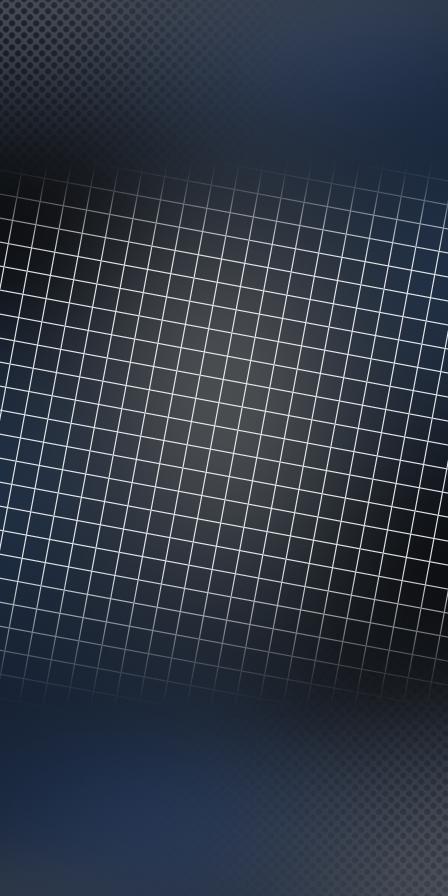
This background is drawn by a Shadertoy shader. Its source:

```glsl
// A dark navy backdrop with soft blue, black and grey glows, a tilted white
// line grid fading at its top and bottom, and halftone dots in two corners.
// Layers are Gaussian glows and repeated distance fields, in canvas widths.

#define GRID_TILT 0.183
#define GRID_PITCH 0.0527
#define GRID_WIDTH 0.0026
#define GRID_ANCHOR vec2(0.3333, 1.130)
#define GRID_OPACITY 0.92
#define DOT_PITCH 0.0190
#define DOT_RADIUS 0.36
#define DOT_OPACITY 0.62
#define GRAIN 0.008

const vec3 NAVY      = vec3(0.080, 0.120, 0.180);
const vec3 BLUE      = vec3(0.130, 0.205, 0.335);
const vec3 DEEP_BLUE = vec3(0.110, 0.175, 0.265);
const vec3 BLACK     = vec3(0.030, 0.035, 0.043);
const vec3 GREY      = vec3(0.300, 0.310, 0.320);
const vec3 STEEL     = vec3(0.290, 0.312, 0.350);
const vec3 LINE      = vec3(0.960, 0.970, 0.980);

float hash(vec2 p) {
    return fract(sin(dot(p, vec2(12.9898, 78.233))) * 43758.5453);
}

// Elliptical Gaussian falloff
float glow(vec2 p, vec2 center, vec2 radius) {
    vec2 q = (p - center) / radius;
    return exp(-dot(q, q));
}

mat2 rotation(float angle) {
    float c = cos(angle), s = sin(angle);
    return mat2(c, s, -s, c);
}

// Layered colour fields
vec3 backdrop(vec2 p) {
    vec3 color = NAVY;
    color = mix(color, BLUE, 0.85 * glow(p, vec2(0.72, 1.90), vec2(0.48, 0.25)));
    color = mix(color, BLUE, 0.90 * glow(p, vec2(0.38, 0.15), vec2(0.48, 0.24)));
    color = mix(color, DEEP_BLUE, glow(p, vec2(1.02, 1.40), vec2(0.28, 0.32)));
    color = mix(color, DEEP_BLUE, 0.9 * glow(p, vec2(0.00, 0.92), vec2(0.24, 0.34)));
    color = mix(color, BLACK, 0.95 * glow(p, vec2(0.07, 1.52), vec2(0.34, 0.27)));
    color = mix(color, BLACK, 0.95 * glow(p, vec2(0.98, 0.73), vec2(0.32, 0.27)));
    color = mix(color, BLACK, 0.75 * glow(p, vec2(0.90, 0.50), vec2(0.30, 0.18)));
    color = mix(color, GREY, 0.95 * glow(p, vec2(0.50, 1.12), vec2(0.34, 0.46)));
    color = mix(color, STEEL, 0.90 * glow(p, vec2(0.02, 2.03), vec2(0.65, 0.27)));
    color = mix(color, STEEL, 0.35 * glow(p, vec2(0.90, 2.04), vec2(0.50, 0.15)));
    color = mix(color, STEEL, glow(p, vec2(1.03, 0.02), vec2(0.45, 0.36)));
    return mix(color, STEEL, 0.40 * glow(p, vec2(0.00, -0.02), vec2(0.45, 0.14)));
}

// Coverage of the tilted grid, faded towards its ends
float grid(vec2 p, float pixel) {
    vec2 q = rotation(GRID_TILT) * (p - GRID_ANCHOR);
    vec2 toLine = abs(fract(q / GRID_PITCH + 0.5) - 0.5) * GRID_PITCH;
    vec2 coverage = clamp((0.5 * GRID_WIDTH - toLine) / pixel + 0.5, 0.0, 1.0);
    coverage *= min(1.0, GRID_WIDTH / pixel);
    float fade = smoothstep(0.40, 0.78, p.y) * (1.0 - smoothstep(1.40, 1.65, p.y));
    return max(coverage.x, coverage.y) * fade * GRID_OPACITY;
}

// Staggered dots confined to two opposite corners
float halftone(vec2 p, float pixel) {
    vec2 cell = fract(rotation(0.785398) * p / DOT_PITCH) - 0.5;
    float edge = max(pixel / DOT_PITCH, 0.06);
    float dots = 1.0 - smoothstep(DOT_RADIUS - edge, DOT_RADIUS + edge, length(cell));
    float upper = glow(p, vec2(-0.02, 1.91), vec2(0.38, 0.24));
    float lower = 0.45 * glow(p, vec2(1.03, 0.20), vec2(0.38, 0.34));
    return dots * max(upper, lower) * DOT_OPACITY;
}

void mainImage(out vec4 fragColor, in vec2 fragCoord) {
    float pixel = 1.0 / iResolution.x;
    vec2 p = fragCoord * pixel;

    vec3 color = backdrop(p);
    color = mix(color, BLACK, halftone(p, pixel));
    color = mix(color, LINE, grid(p, pixel));

    // Light grain hides banding in the gradients
    color += (hash(floor(p * 512.0)) - 0.5) * GRAIN;
    fragColor = vec4(color, 1.0);
}
```
